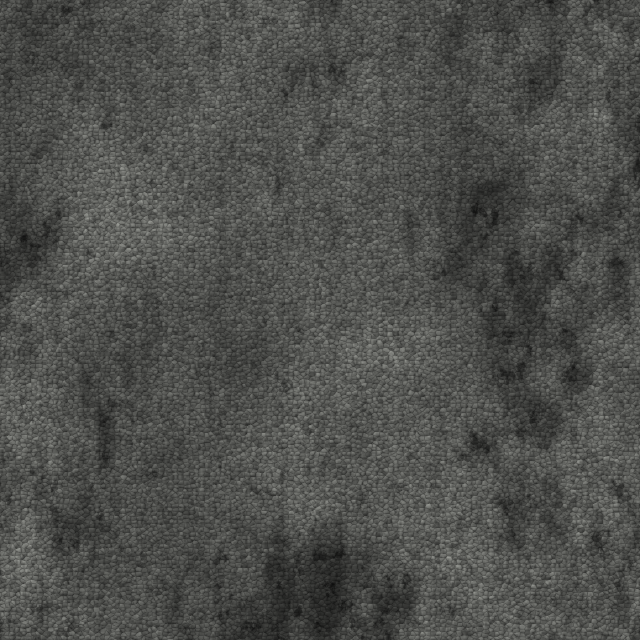
Write a WebGL 2 fragment shader that draws this texture.

```glsl
#version 300 es
precision highp float;
// Worn charcoal surface: cloudy grey tone with ragged, vertically drawn stains
// and dark specks from layered noise, under a fine pebbled grain made of
// small Voronoi cells lit from above.

#define BASE_TONE 0.328
#define CLOUD_CONTRAST 0.22
#define STAIN_DEPTH 0.115
#define STAIN_START 0.47
#define STAIN_FULL 0.70
#define SPECK_DEPTH 0.09
#define STREAK_DEPTH 0.035
#define PEBBLE_GRID vec2(122.0, 160.0)
#define PEBBLE_RELIEF 0.34
#define CREASE_DEPTH 0.23
#define FINE_GRAIN 0.44
#define TINT vec3(1.0, 1.012, 0.975)

uniform vec2 u_resolution;
out vec4 fragColor;

// Two random values in 0..1 for an integer lattice cell
vec2 hash2(vec2 cell) {
    uvec2 v = uvec2(ivec2(cell) + 4096);
    v = v * 1664525u + 1013904223u;
    v.x += v.y * 1664525u;
    v.y += v.x * 1664525u;
    v ^= v >> 16u;
    v.x += v.y * 1664525u;
    v.y += v.x * 1664525u;
    v ^= v >> 16u;
    return vec2(v & 65535u) / 65535.0;
}

float valueNoise(vec2 p) {
    vec2 cell = floor(p);
    vec2 f = fract(p);
    f = f * f * (3.0 - 2.0 * f);
    float bottom = mix(hash2(cell).x, hash2(cell + vec2(1.0, 0.0)).x, f.x);
    float top = mix(hash2(cell + vec2(0.0, 1.0)).x, hash2(cell + 1.0).x, f.x);
    return mix(bottom, top, f.y);
}

// Rotated octaves, normalised to 0..1
float fbm(vec2 p) {
    const mat2 turn = mat2(0.8, 0.6, -0.6, 0.8);
    float sum = 0.0, total = 0.0, weight = 1.0;
    for (int i = 0; i < 5; i++) {
        sum += weight * valueNoise(p);
        total += weight;
        weight *= 0.56;
        p = turn * p * 2.03 + 17.3;
    }
    return sum / total;
}

// Relative brightness of the pebbled grain, centred on zero
float pebbles(vec2 p) {
    vec2 cell = floor(p);
    vec2 nearestOffset = vec2(0.0), nearestCell = cell;
    float nearest = 8.0, second = 8.0;
    for (int y = -1; y <= 1; y++) {
        for (int x = -1; x <= 1; x++) {
            vec2 c = cell + vec2(x, y);
            vec2 offset = p - c - 0.5 - 0.85 * (hash2(c) - 0.5);
            float d = length(offset);
            if (d < nearest) {
                second = nearest;
                nearest = d;
                nearestOffset = offset;
                nearestCell = c;
            } else {
                second = min(second, d);
            }
        }
    }
    float body = smoothstep(0.0, 0.4, second - nearest);
    float light = dot(nearestOffset, vec2(-0.35, 0.94));
    float cellTone = hash2(nearestCell + 700.0).y - 0.5;
    return CREASE_DEPTH * (body - 0.55)
         + (0.4 + 0.6 * body) * (PEBBLE_RELIEF * light + 0.28 * cellTone);
}

// Smooth tone of the surface below the grain
float surfaceTone(vec2 p) {
    float cloud = fbm(p * vec2(5.5, 4.5) + 31.0) - 0.5;

    // Stains gather toward the borders and break up at their rims
    float border = 0.14 * (length(p - 0.5) - 0.38);
    float field = 0.6 * fbm(p * vec2(5.0, 3.4) + 83.0)
                + 0.4 * fbm(p * vec2(30.0, 17.0) + 11.0) + border;
    float stain = smoothstep(STAIN_START, STAIN_FULL, field);

    // Small dark pits, denser inside stained areas
    float pits = fbm(p * vec2(58.0, 46.0) + 149.0) + 0.12 * stain;
    float speck = smoothstep(0.69, 0.84, pits);

    float streak = valueNoise(p * vec2(75.0, 6.0) + 57.0) - 0.5;
    return BASE_TONE + CLOUD_CONTRAST * cloud - STAIN_DEPTH * stain
         - SPECK_DEPTH * speck + STREAK_DEPTH * streak;
}

void main() {
    vec2 p = gl_FragCoord.xy / min(u_resolution.x, u_resolution.y);
    float fine = valueNoise(p * 270.0 + 5.0) - 0.5;
    float grain = pebbles(p * PEBBLE_GRID) + FINE_GRAIN * fine;
    float tone = surfaceTone(p) * (1.0 + grain);
    fragColor = vec4(clamp(tone * TINT, 0.0, 1.0), 1.0);
}
```
